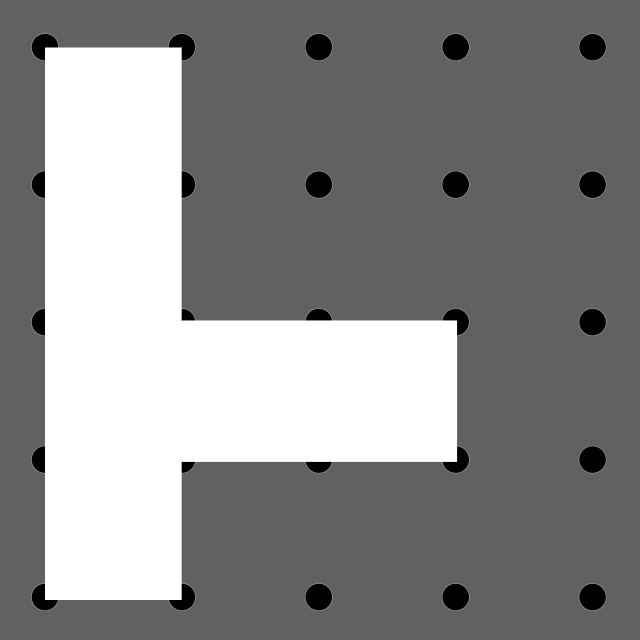
Reproduce this background procedurally as a Shadertoy shader.

```glsl
const vec3 GRAY = vec3(0.38);
const vec3 WHITE = vec3(1.0);
const vec3 BLACK = vec3(0.0);
const vec3 RIM = vec3(0.68);

// Signed distance to a box given by its lower left and upper right corners
float boxDistance(vec2 p, vec2 lower, vec2 upper) {
    vec2 d = abs(p - 0.5 * (lower + upper)) - 0.5 * (upper - lower);
    return length(max(d, 0.0)) + min(max(d.x, d.y), 0.0);
}

// Signed distance to the nearest disc of a square grid with count discs per side
float dotGridDistance(vec2 p, vec2 origin, vec2 spacing, float count, float radius) {
    vec2 cell = clamp(floor((p - origin) / spacing + 0.5), 0.0, count - 1.0);
    return length(p - origin - cell * spacing) - radius;
}

// Smooth coverage of the inside of a shape
float coverage(float dist, float pixel) {
    return clamp(0.5 - dist / pixel, 0.0, 1.0);
}

void mainImage(out vec4 fragColor, in vec2 fragCoord) {
    float pixel = 1.0 / min(iResolution.x, iResolution.y);
    vec2 p = fragCoord * pixel;

    // Pegs with a hairline rim
    float pegs = dotGridDistance(p, vec2(0.0703, 0.0671), vec2(0.2139, 0.2148), 5.0, 0.0208);
    float rimWidth = 0.0008;
    vec3 color = mix(GRAY, RIM, coverage(pegs - rimWidth, pixel));
    color = mix(color, BLACK, coverage(pegs, pixel));

    // Upright bar joined to a side arm
    float bar = boxDistance(p, vec2(0.0703, 0.0625), vec2(0.2839, 0.9258));
    float arm = boxDistance(p, vec2(0.2700, 0.2783), vec2(0.7142, 0.4993));
    color = mix(color, WHITE, coverage(min(bar, arm), pixel));

    fragColor = vec4(color, 1.0);
}
```
